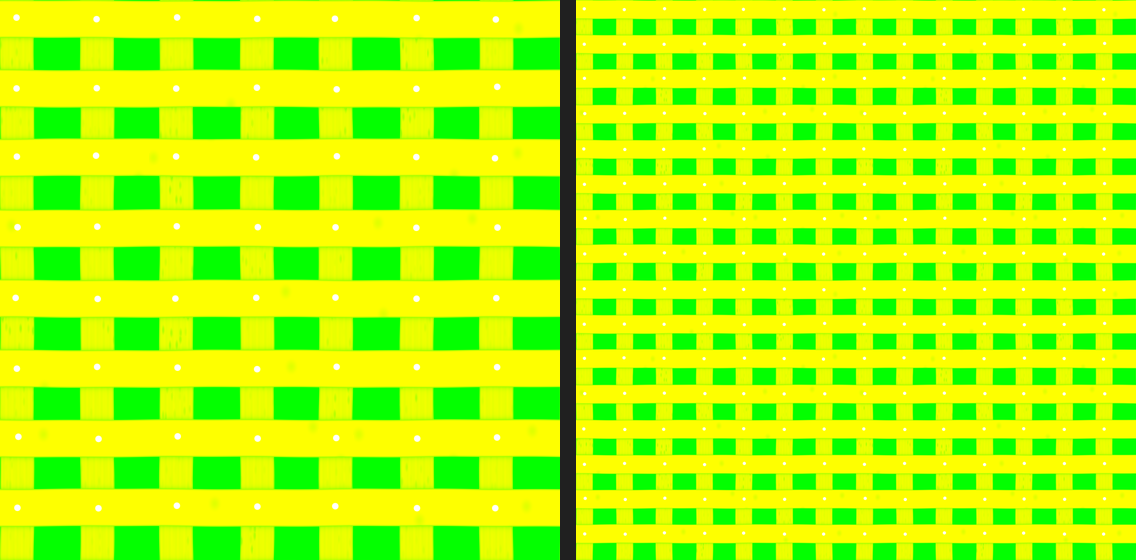
Left: one tile. Right: repeated 2 by 2.
Reproduce this pattern procedurally as a Shadertoy shader.

```glsl
const vec2 COUNT = vec2(7.0, 8.0);         // slats across and down
const vec2 CENTER = vec2(0.205, 0.738);    // slat axis inside its repeat
const vec2 HALF_WIDTH = vec2(0.0302, 0.0335);
const vec2 SLAT_JITTER = vec2(0.003, 0.004);
const float BEND = 0.0006;
const float NAIL_RADIUS = 0.0058;
const float NAIL_JITTER = 0.005;
const float RIM = 0.0035;                  // darkened border of a slat
const float SHADOW = 0.0035;               // falloff beneath a front slat
const float SOFTNESS = 0.0011;
const vec2 FIBRE_GRID = vec2(126.0, 40.0);
const vec2 SMUDGE_GRID = vec2(30.0, 24.0);
const vec3 OPENING = vec3(0.01, 1.0, 0.0);
const vec3 FRONT = vec3(0.995, 1.0, 0.0);
const vec3 BACK = vec3(0.945, 1.0, 0.0);
const vec3 WORN = vec3(0.62, 1.0, 0.0);
const vec3 NAIL = vec3(1.0);
const float TAU = 6.2831853;

vec2 wrapCell(vec2 cell, vec2 period) {
    return floor(mod(cell + 0.5, period));
}

vec2 hash2(vec2 p) {
    vec3 q = fract(vec3(p.xyx) * vec3(0.1031, 0.1030, 0.0973));
    q += dot(q, q.yzx + 33.33);
    return fract((q.xx + q.yz) * q.zy);
}

// Wrapping cellular noise: nearest distance and that point's random value
vec2 cellular(vec2 uv, vec2 period) {
    vec2 p = uv * period;
    vec2 nearest = vec2(9.0, 0.0);
    for (int j = -1; j <= 1; j++) {
        for (int i = -1; i <= 1; i++) {
            vec2 cell = floor(p) + vec2(i, j);
            vec2 id = wrapCell(cell, period);
            float d = length(cell + 0.2 + 0.6 * hash2(id + 5.0) - p);
            if (d < nearest.x) nearest = vec2(d, hash2(id + 71.0).x);
        }
    }
    return nearest;
}

// Fine lengthwise grain of the back slats
float grain(vec2 uv, float phase) {
    float sway = 0.8 * sin(TAU * 3.0 * uv.y + phase);
    return 0.5 * sin(TAU * 97.0 * uv.x + sway + phase)
         + 0.3 * sin(TAU * 173.0 * uv.x - sway + 2.0 * phase)
         + 0.2 * sin(TAU * (41.0 * uv.x + 9.0 * uv.y) + phase);
}

float cover(float d, float soft) {
    return 1.0 - smoothstep(-soft, soft, d);
}

void mainImage(out vec4 fragColor, in vec2 fragCoord) {
    vec2 uv = fragCoord / iResolution.xy;
    float soft = max(SOFTNESS, 0.75 / iResolution.y);

    // Crossing point of the nearest two slats
    vec2 grid = uv * COUNT - CENTER + 0.5;
    vec2 cell = wrapCell(floor(grid), COUNT);
    vec2 local = (fract(grid) - 0.5) / COUNT;
    vec2 slatRandom = vec2(hash2(vec2(cell.x, 17.0)).x, hash2(vec2(31.0, cell.y)).y);
    local -= (slatRandom - 0.5) * SLAT_JITTER;

    // Slightly bowed slats
    vec2 along = TAU * (uv.yx * vec2(3.0, 2.0) + slatRandom);
    vec2 bow = BEND * (sin(along) + 0.5 * sin(3.0 * along));
    vec2 edge = abs(local - bow) - HALF_WIDTH;

    // Back slats: grain and wear change from gap to gap
    float gapRow = wrapCell(floor(grid - 0.5), COUNT).y;
    vec2 gapRandom = hash2(vec2(cell.x, gapRow) + 43.0);
    vec2 fibre = cellular(uv, FIBRE_GRID);
    float scratch = (1.0 - smoothstep(0.05, 0.45, fibre.x)) * smoothstep(0.6, 1.0, fibre.y);
    float wear = 0.07 + 0.07 * grain(uv, TAU * gapRandom.x)
               + scratch * mix(0.15, 0.8, gapRandom.y * gapRandom.y);
    wear += 0.7 * smoothstep(-RIM, 0.0, edge.x);
    wear += 0.75 * exp(-max(edge.y, 0.0) / SHADOW);
    vec3 back = mix(BACK, WORN, clamp(wear, 0.0, 1.0));
    vec3 color = mix(OPENING, back, cover(edge.x, soft));

    // Front slats: clean faces, thin rims and rare smudges
    vec2 spot = cellular(uv, SMUDGE_GRID);
    float smudge = (1.0 - smoothstep(0.0, 0.4, spot.x)) * step(0.95, spot.y);
    float rim = smoothstep(-RIM, 0.0005, edge.y);
    vec3 front = mix(FRONT, WORN, clamp(0.3 * smudge + rim, 0.0, 1.0));
    color = mix(color, front, cover(edge.y, soft));

    // One nail at every crossing
    vec2 nailOffset = (hash2(cell + 97.0) - 0.5) * NAIL_JITTER + vec2(0.0, 0.001);
    float nail = length(local - nailOffset) - NAIL_RADIUS;
    color = mix(color, NAIL, cover(nail, soft));

    fragColor = vec4(color, 1.0);
}
```
